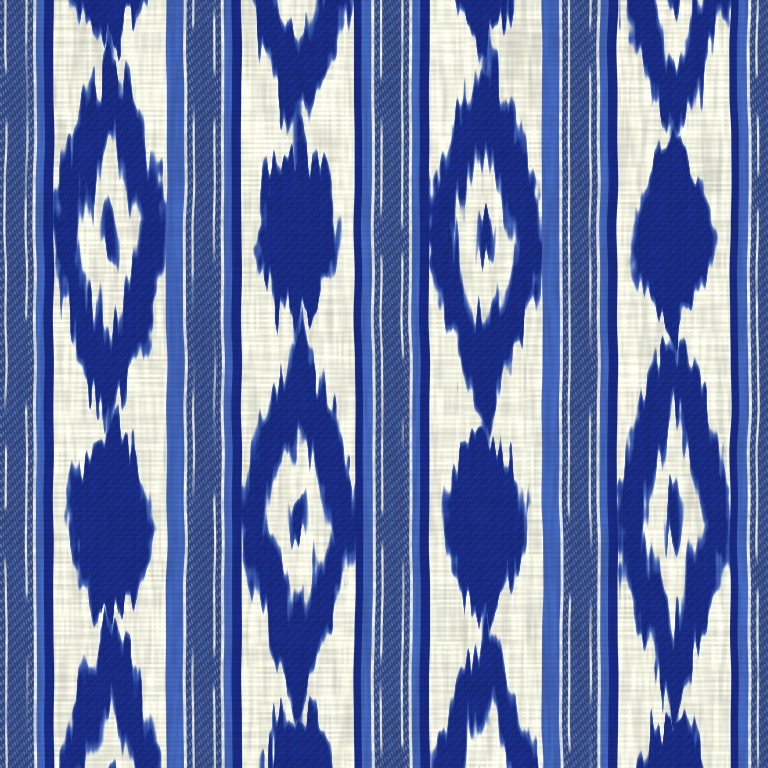
Give the GLSL for this pattern, as a Shadertoy shader.

```glsl
// Woven ikat cloth: columns of feathered diamonds between blue striped bands.
// Diamonds are width profiles sampled at a height that each yarn shifts by noise;
// alternate columns are offset by half a repeat, and a fine weave covers it all.

const float CANVAS = 768.0;        // design units across the canvas height
const float COLUMN_PITCH = 188.0;
const float COLUMN_START = 16.0;   // centre of the first striped band
const float ROW_PITCH = 564.0;     // one large plus one small diamond
const float ROW_CENTRE = 530.0;    // large diamond height in even columns
const float BAND_HALF = 37.5;
const float YARN = 3.6;
const float YARN_SLIP = 46.0;      // vertical feathering of single yarns
const float BUNDLE_SLIP = 34.0;    // feathering of groups of yarns
const float WEAVE = 4.6;
const float NECK = 3.5;
const float TAU = 6.2831853;

const vec3 CREAM = vec3(0.96, 0.96, 0.90);
const vec3 NAVY  = vec3(0.09, 0.16, 0.50);
const vec3 STEEL = vec3(0.19, 0.28, 0.52);
const vec3 BLUE  = vec3(0.25, 0.38, 0.70);
const vec3 PALE  = vec3(0.65, 0.69, 0.76);

float hash(vec2 p) {
    return fract(sin(dot(p, vec2(127.1, 311.7))) * 43758.5453);
}

float noise(vec2 p) {
    vec2 i = floor(p), f = fract(p);
    f = f * f * (3.0 - 2.0 * f);
    return mix(mix(hash(i), hash(i + vec2(1, 0)), f.x),
               mix(hash(i + vec2(0, 1)), hash(i + vec2(1, 1)), f.x), f.y);
}

// Soft-edged interval from a to b
float strip(float x, float a, float b, float soft) {
    return smoothstep(a - soft, a + soft, x) - smoothstep(b - soft, b + soft, x);
}

// Horizontal depth inside a tapering shape: positive inside
float taper(vec2 p, vec2 halfSize, float power) {
    return halfSize.x * (1.0 - pow(abs(p.y) / halfSize.y, power)) - abs(p.x);
}

// Depth inside the dyed figure of one column
float ikat(vec2 p, float localX, float parity) {
    float slip = (noise(p / vec2(YARN, 75.0)) - 0.5) * YARN_SLIP
               + (noise(p / vec2(13.0, 60.0) + 40.0) - 0.5) * BUNDLE_SLIP;
    float ragged = (noise(p / vec2(5.0, 14.0) + 90.0) - 0.5) * 7.0;
    float y = p.y + slip - ROW_CENTRE + parity * ROW_PITCH * 0.5;
    y = mod(y + ROW_PITCH * 0.5, ROW_PITCH) - ROW_PITCH * 0.5;
    vec2 large = vec2(localX, y);
    vec2 small = vec2(localX, ROW_PITCH * 0.5 - abs(y));

    float body = max(taper(large, vec2(59, 187), 1.5), taper(small, vec2(43, 98), 1.9));
    body = max(body + ragged, NECK - abs(localX));
    float hole = taper(large, vec2(32, 98), 1.15) + ragged * 0.6;
    float eye = taper(large, vec2(9, 31), 3.0);
    return max(min(body, -hole), eye);
}

// Striped band; g is the signed distance from its centre line
vec3 stripes(vec2 p, float g, float parity, float dots, float soft) {
    float side = sign(g);
    vec3 col = BLUE * (0.94 + 0.14 * noise(p / vec2(3.0, 40.0)));
    col = mix(col, NAVY, strip(g, 28.0, BAND_HALF + 4.0, soft));
    col = mix(col, NAVY, strip(g, -BAND_HALF - 4.0, -30.0, soft) * parity);

    // Speckled core and its two side cords
    float core = strip(g, -18.5, 18.5, soft);
    float cord = smoothstep(10.0, 12.0, abs(g));
    vec3 speckled = mix(STEEL, PALE, dots * mix(0.30, 0.48, cord));
    col = mix(col, speckled, core);

    // Outer cream lines, then thin broken inner ones
    float outer = strip(abs(g), 17.2, 20.2, soft);
    float wear = noise(vec2(side * 9.0 + floor(p.x / COLUMN_PITCH) * 5.0, p.y / 48.0));
    float inner = strip(abs(g), 9.4, 11.6, soft) * smoothstep(0.22, 0.48, wear);
    float fray = 0.72 + 0.28 * noise(p / vec2(9.0, 7.0));
    return mix(col, CREAM, max(outer, inner) * fray);
}

void mainImage(out vec4 fragColor, in vec2 fragCoord) {
    float pixel = CANVAS / iResolution.y;
    vec2 p = fragCoord * pixel;
    float soft = max(0.7, pixel * 0.6);

    // Column cell, with a slight drift of the warp
    float x = p.x + (noise(vec2(p.x / 90.0, p.y / 45.0)) - 0.5) * 2.5;
    float column = floor((x - COLUMN_START) / COLUMN_PITCH);
    float localX = x - COLUMN_START - (column + 0.5) * COLUMN_PITCH;
    float parity = mod(column, 2.0);

    // Weave dots and thread irregularity
    vec2 thread = p * TAU / WEAVE;
    float dots = smoothstep(-0.1, 0.8, sin(thread.x) * sin(thread.y * 0.5 + thread.x * 0.5));
    float slub = noise(p / vec2(2.5, 28.0)) + noise(p / vec2(30.0, 2.5)) - 1.0;

    // Cream ground, dyed through blue into navy
    vec3 ground = CREAM * (0.985 + 0.05 * slub);
    ground *= 1.0 - 0.07 * smoothstep(0.5, 0.9, noise(p / vec2(5.0, 45.0) + 17.0));
    float depth = ikat(p, localX, parity);
    vec3 dye = mix(BLUE, NAVY, smoothstep(0.5, 5.5, depth));
    dye = mix(dye, BLUE, 0.14 * dots);
    vec3 col = mix(ground, dye, smoothstep(-2.2, 1.4, depth));

    // Each band belongs to the column on its left
    float g = sign(localX) * (abs(localX) - COLUMN_PITCH * 0.5);
    float bandParity = localX > 0.0 ? parity : 1.0 - parity;
    vec3 band = stripes(p, g, bandParity, dots, soft);
    col = mix(band, col, smoothstep(BAND_HALF - soft, BAND_HALF + soft, abs(g)));

    col *= 1.0 + 0.07 * slub + 0.03 * sin(thread.y);
    fragColor = vec4(clamp(col, 0.0, 1.0), 1.0);
}
```
